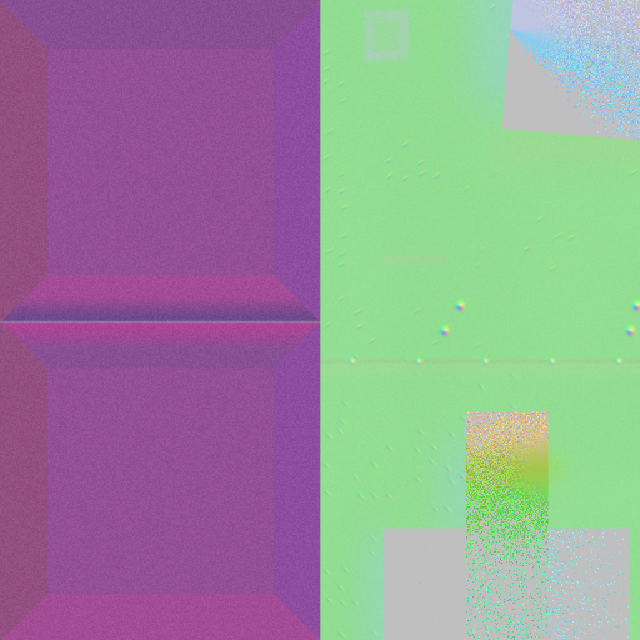
Reproduce this texture map procedurally as a Shadertoy shader.

```glsl
#define FACE vec3(0.580, 0.312, 0.590)
#define GREEN vec3(0.570, 0.868, 0.574)
#define GREY vec3(0.750, 0.750, 0.750)
#define TEAL vec3(0.590, 0.835, 0.760)
#define CYAN vec3(0.520, 0.810, 0.940)
#define LILAC vec3(0.750, 0.770, 0.880)
#define GRAIN_CELLS 512.0
#define SEAM_X 0.5005
#define GROOVE_Y 0.4970

float hash(vec2 p) {
    vec3 q = fract(vec3(p.xyx) * 0.1031);
    q += dot(q, q.yzx + 33.33);
    return fract((q.x + q.y) * q.z);
}

float noise(vec2 p) {
    vec2 i = floor(p), f = fract(p);
    f = f * f * (3.0 - 2.0 * f);
    return mix(mix(hash(i), hash(i + vec2(1, 0)), f.x),
               mix(hash(i + vec2(0, 1)), hash(i + 1.0), f.x), f.y);
}

float gauss(float d, float width) { return exp(-d * d / (width * width)); }

float box(vec2 p, vec2 lo, vec2 hi, float soft) {
    vec2 d = abs(p - 0.5 * (lo + hi)) - 0.5 * (hi - lo);
    return smoothstep(soft, -soft, max(d.x, d.y));
}

// Embossed bump: opposite tints on opposite flanks
vec3 emboss(vec2 d, float radius) {
    vec2 g = d / radius * exp(-dot(d, d) / (radius * radius));
    return vec3(g.x, g.y, -0.6 * g.x - 0.5 * g.y);
}

// Two bevelled panels divided by a rounded groove
vec3 panels(vec2 uv, float px) {
    vec2 d = uv - vec2(0.2507, uv.y > GROOVE_Y ? 0.7467 : 0.2480);
    vec2 a = abs(d);
    vec3 side = d.x < 0.0 ? vec3(0.580, 0.310, 0.505) : vec3(0.560, 0.302, 0.632);
    vec3 slope = d.y < 0.0 ? vec3(0.640, 0.300, 0.585) : vec3(0.530, 0.315, 0.580);
    float g = uv.y - GROOVE_Y;
    if (g > 0.0) slope = mix(slope, vec3(0.43, 0.29, 0.55), smoothstep(0.045, 0.004, g));
    else slope = mix(slope, vec3(0.67, 0.27, 0.58), smoothstep(-0.050, -0.006, g));
    vec3 col = mix(side, slope, smoothstep(-px, px, a.y - a.x));
    col = mix(FACE, col, smoothstep(-px, px, max(a.x, a.y) - 0.1764));
    return mix(col, vec3(0.64, 0.54, 0.67), 0.75 * gauss(g, 0.0018));
}

// Sparse slanted scratches, denser near the seam
vec3 scratches(vec2 uv) {
    vec2 grid = uv * 42.0, id = floor(grid);
    float r = hash(id + 7.0);
    vec2 d = fract(grid) - 0.3 - 0.4 * vec2(hash(id + 3.0), hash(id + 19.0));
    float t = (uv.y > 0.45 ? 0.45 : -0.9) + 0.5 * (r - 0.5);
    d = mat2(cos(t), -sin(t), sin(t), cos(t)) * d;
    float seam = smoothstep(0.56, 0.53, uv.x);
    float patches = smoothstep(0.55, 0.7, noise(uv * 8.0 + 4.0));
    float on = step(0.72, r) * max(seam, patches);
    return 0.16 * on * emboss(d * vec2(0.4, 1.0), 0.09);
}

vec3 greenSurface(vec2 uv) {
    vec3 col = GREEN + 0.012 * (noise(uv * 9.0) - 0.5);
    // Soft tints beside the open areas
    float upper = smoothstep(0.68, 0.80, uv.x) * smoothstep(0.77, 0.90, uv.y);
    col = mix(col, TEAL, 0.85 * upper);
    float stem = smoothstep(0.64, 0.73, uv.x) * step(uv.x, 0.74) * box(uv, vec2(0.5, 0.16), vec2(0.8, 0.31), 0.06);
    float foot = smoothstep(0.53, 0.60, uv.x) * step(uv.x, 0.61) * smoothstep(0.22, 0.10, uv.y);
    col = mix(col, TEAL, 0.6 * max(stem, foot));
    col = mix(col, vec3(0.62, 0.85, 0.57), 0.7 * box(uv, vec2(0.78, 0.74), vec2(1.1, 0.80), 0.03));
    col = mix(col, vec3(0.62, 0.85, 0.40), 0.7 * gauss(length(uv - vec2(0.86, 0.268)), 0.022));
    // Blurred square, faint ledge and long crease
    vec2 s = abs(uv - vec2(0.604, 0.945)) - vec2(0.027, 0.032);
    float edge = max(s.x, s.y);
    col = mix(col, vec3(0.66, 0.82, 0.70), 0.35 * smoothstep(0.008, -0.008, edge));
    col = mix(col, vec3(0.69, 0.80, 0.76), 0.65 * gauss(edge, 0.008) * (0.5 + noise(uv * 110.0)));
    float ledge = box(uv, vec2(0.599, 0.574), vec2(0.699, 0.600), 0.002);
    col += vec3(0.055, -0.025, 0.02) * ledge * smoothstep(0.572, 0.600, uv.y);
    float crease = uv.y - 0.435;
    col += vec3(0.03, -0.045, 0.01) * gauss(crease, 0.003);
    col += vec3(0.03, -0.005, 0.0) * smoothstep(-0.045, 0.0, crease) * step(crease, 0.0);
    // Rivets along the crease and two pairs of studs
    vec2 rivet = vec2(mod(uv.x - 0.551 + 0.052, 0.104) - 0.052, crease);
    col += 0.25 * emboss(rivet, 0.004) + 0.13 * gauss(length(rivet), 0.003);
    for (int i = 0; i < 4; i++) {
        float row = float(i / 2), k = float(i % 2);
        vec2 d = uv - vec2(0.719 + 0.276 * k - row * (0.024 - 0.014 * k), 0.522 - 0.039 * row);
        col += 0.65 * emboss(d, 0.005) + vec3(0.22, -0.1, 0.25) * gauss(length(d), 0.004);
    }
    return col + scratches(uv);
}

// Open grey areas filled with fans of coloured speckle
vec3 openAreas(vec3 col, vec2 uv, vec2 cell, float px) {
    float r = hash(cell + 51.0);
    vec3 tint = 0.22 * (vec3(hash(cell + 11.0), hash(cell + 23.0), hash(cell + 37.0)) - 0.5);

    vec2 d = uv - vec2(0.797, 0.954);
    float dist = length(d), angle = atan(-d.y, d.x);
    float fan = smoothstep(0.90 + 0.7 * exp(-dist * 22.0), 0.50, angle);
    fan *= mix(1.0, 0.65, smoothstep(0.02, 0.22, dist));
    vec3 sky = mix(LILAC, CYAN, smoothstep(-0.2, 0.55, angle) * mix(1.0, 0.7, dist * 4.0));
    vec3 fill = mix(GREY, sky + tint * smoothstep(0.02, 0.12, dist), step(r, fan));
    float left = uv.x - mix(0.784, 0.801, (uv.y - 0.7995) / 0.2005);
    float bottom = uv.y - mix(0.7995, 0.780, (uv.x - 0.784) / 0.216);
    col = mix(col, fill, smoothstep(-px, px, min(left, bottom)));

    float spill = 0.32 * exp(-max(uv.x - 0.857, 0.0) / 0.06) * step(0.857, uv.x);
    fill = mix(GREY, vec3(0.58, 0.84, 0.86) + tint, step(r, spill));
    col = mix(col, fill, box(uv, vec2(0.599, -0.1), vec2(0.984, 0.174), px));

    d = uv - vec2(0.855, 0.271);
    vec3 warm = mix(vec3(0.64, 0.78, 0.30), vec3(0.87, 0.75, 0.52), smoothstep(-0.01, 0.06, d.y));
    vec3 cool = mix(vec3(0.46, 0.85, 0.36), vec3(0.45, 0.86, 0.66), smoothstep(-0.05, -0.20, d.y));
    vec3 hue = mix(cool, warm, smoothstep(-0.055, 0.0, d.y));
    float density = max(gauss(d.y + 0.015, 0.12), 0.22) * mix(1.0, 0.8, smoothstep(0.03, 0.13, -d.x));
    density = max(density, 1.2 * gauss(length(d), 0.06));
    fill = mix(GREY, hue + 1.3 * tint * smoothstep(0.02, 0.08, length(d)), step(r, density));
    return mix(col, fill, box(uv, vec2(0.728, -0.1), vec2(0.857, 0.357), px));
}

void mainImage(out vec4 fragColor, in vec2 fragCoord) {
    vec2 uv = fragCoord / iResolution.xy;
    float px = 0.7 / iResolution.y;
    vec2 cell = floor(uv * GRAIN_CELLS);
    float grain = hash(cell) - 0.5;
    vec3 left = panels(uv, px) + 0.045 * grain;
    vec3 right = openAreas(greenSurface(uv) + 0.015 * grain, uv, cell, px);
    fragColor = vec4(mix(left, right, smoothstep(-px, px, uv.x - SEAM_X)), 1.0);
}
```
